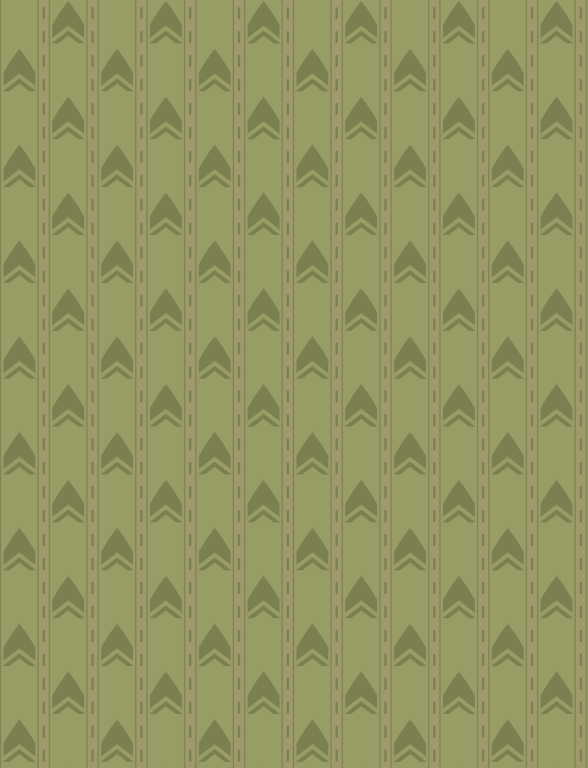
Write a WebGL 1 fragment shader that draws this pattern.

```glsl
precision highp float;

uniform vec2 u_resolution;

// Coverage of a signed distance, softened over one pixel
float cover(float dist, float pixel) {
    return clamp(0.5 - dist / pixel, 0.0, 1.0);
}

// Pointed leaf with a notched base; tip at the origin, y runs down
float arrowHead(vec2 p) {
    float x = abs(p.x);
    float sides = (x * (1.2 + 0.019 * x) - p.y) / 1.75;
    float notch = (p.y - 24.5 - 0.77 * x) / 1.26;
    return max(max(sides, notch), x - 15.9);
}

// Chevron below the head, cut flat at its feet
float chevron(vec2 p) {
    float x = abs(p.x);
    float arms = abs(p.y - 32.0 - 0.77 * x) / 1.26 - 2.0;
    return max(max(arms, x - 15.9), p.y - 42.3);
}

void main() {
    // Design space: 768 units tall, y measured down from the top
    float pixel = 768.0 / u_resolution.y;
    vec2 p = vec2(gl_FragCoord.x, u_resolution.y - gl_FragCoord.y) * pixel;
    vec2 repeat = vec2(48.83, 95.8);

    // Alternate columns are shifted by half a repeat
    float column = floor((p.x + 5.0) / repeat.x);
    float shift = mod(column, 2.0) < 0.5 ? 49.0 : 1.1;
    vec2 arrow = vec2(p.x - 19.4 - column * repeat.x,
                      mod(p.y - shift + 20.0, repeat.y) - 20.0);

    // Band between columns, with four stitches per repeat
    float bandX = abs(mod(p.x - 43.7 + 0.5 * repeat.x, repeat.x) - 0.5 * repeat.x);
    float stitchStep = repeat.y / 4.0;
    float stitchY = abs(mod(p.y - 13.2 + 0.5 * stitchStep, stitchStep) - 0.5 * stitchStep);

    vec3 olive = vec3(0.596, 0.612, 0.396);
    vec3 tan_ = vec3(0.624, 0.604, 0.420);
    vec3 dark = vec3(0.487, 0.498, 0.310);

    vec3 color = mix(olive, tan_, cover(bandX - 5.6, pixel));
    color = mix(color, vec3(0.505, 0.515, 0.325), cover(abs(bandX - 5.6) - 0.65, pixel));
    color = mix(color, dark, cover(max(bandX - 1.15, stitchY - 5.9), pixel));
    color = mix(color, dark, cover(min(arrowHead(arrow), chevron(arrow)), pixel));

    gl_FragColor = vec4(color, 1.0);
}
```
